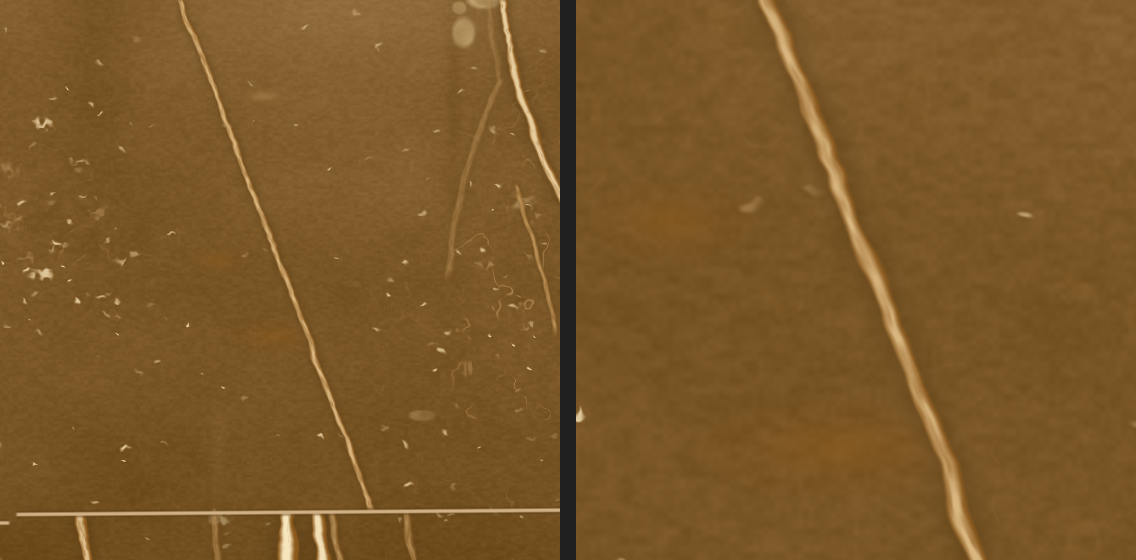
Left: the whole. Right: its middle third, enlarged.
A WebGL 2 fragment shader for this texture:

```glsl
#version 300 es
precision highp float;
// Polished brown stone slab with pale veins, flecks and a thin joint above a second slab.
uniform vec2 u_resolution;
out vec4 fragColor;

const vec3 DARK = vec3(0.435, 0.297, 0.105);
const vec3 LIGHT = vec3(0.55, 0.405, 0.215);
const vec3 RUST = vec3(0.57, 0.36, 0.11);
const vec3 SAND = vec3(0.81, 0.65, 0.42);
const vec3 CREAM = vec3(0.97, 0.90, 0.74);

float hash(vec2 p) {
  vec3 q = fract(vec3(p.xyx) * 0.1031);
  q += dot(q, q.yzx + 33.33);
  return fract((q.x + q.y) * q.z);
}

float noise(vec2 p) {
  vec2 i = floor(p), f = fract(p);
  f = f * f * (3.0 - 2.0 * f);
  return mix(mix(hash(i), hash(i + vec2(1, 0)), f.x),
             mix(hash(i + vec2(0, 1)), hash(i + vec2(1, 1)), f.x), f.y);
}

float fbm(vec2 p) {
  float sum = 0.0;
  for (float amp = 0.5; amp > 0.05; amp *= 0.5) {
    sum += amp * noise(p);
    p = p * 2.03 + 17.1;
  }
  return sum;
}

// Soft elliptical patch, 1 at the centre
float blob(vec2 p, vec2 centre, vec2 radius) {
  vec2 d = (p - centre) / radius;
  return exp(-dot(d, d));
}

// Filled ellipse with a softened rim
float pebble(vec2 p, vec2 centre, vec2 radius) {
  return 1.0 - smoothstep(0.7, 1.2, length((p - centre) / radius));
}

// Vein along x = curve.x + curve.y * s + curve.z * s^2, s measured down from span.x
vec3 paintVein(vec3 col, vec2 p, vec3 curve, vec2 span, float width, float glow) {
  float t = 1.0 - p.y, s = t - span.x, slope = curve.y + 2.0 * curve.z * s;
  float wobble = (noise(vec2(t * 28.0, curve.x * 91.0)) - 0.5) * 0.007
               + (noise(vec2(t * 110.0, curve.x * 57.0)) - 0.5) * 0.002;
  float d = (p.x - curve.x - curve.y * s - curve.z * s * s - wobble) / sqrt(1.0 + slope * slope);
  float ends = smoothstep(span.x - 0.006, span.x + 0.006, t)
             * (1.0 - smoothstep(span.y - 0.02, span.y + 0.004, t));
  float w = width * (0.7 + 0.6 * noise(vec2(t * 45.0, curve.x * 33.0)));
  float soft = 0.0014 + 0.5 / u_resolution.y;
  float body = 1.0 - smoothstep(w - soft, w + soft, abs(d));
  float core = 1.0 - smoothstep(w * 0.2, w * 0.75 + soft, abs(d + w * 0.15));
  float patchy = 0.45 + 0.75 * noise(vec2(t * 90.0, d * 400.0 + curve.x * 70.0));
  col = mix(col, DARK * 0.75, exp(-pow(d / (w * 2.0), 2.0)) * ends * min(glow, 1.0) * 0.5);
  col = mix(col, mix(LIGHT, RUST, min(glow, 1.0)), body * ends * min(glow * 1.2, 0.9));
  vec3 coreColour = mix(SAND, CREAM, clamp(glow - 0.6, 0.0, 1.0));
  return mix(col, coreColour, core * ends * min(glow * patchy * 1.1, 1.0));
}

// Ragged tilted flecks scattered on a grid; density is the chance per cell
float flecks(vec2 p, float cells, float density, float size) {
  vec2 q = p * cells, id = floor(q);
  q += (vec2(noise(p * 120.0), noise(p * 120.0 + 40.0)) - 0.5) * size * 1.5;
  float sum = 0.0;
  for (int k = 0; k < 9; k++) {
    vec2 cell = id + vec2(k % 3 - 1, k / 3 - 1);
    vec2 d = q - cell - vec2(hash(cell + 11.3), hash(cell + 27.7));
    float a = (hash(cell + 5.9) - 0.6) * 1.4;
    d = mat2(cos(a), -sin(a), sin(a), cos(a)) * d;
    float shape = 1.0 - smoothstep(0.2, 1.2, length(d * vec2(0.6, 1.3)) / (size * (0.5 + 0.8 * hash(cell + 71.0))));
    sum = max(sum, shape * step(hash(cell + cells), density) * (0.25 + 0.75 * hash(cell + 93.0)));
  }
  return sum;
}

void main() {
  vec2 p = gl_FragCoord.xy / u_resolution;
  // Ground: lighter toward the top, with clouds, faint bands and fine grain
  float tone = 0.06 + 0.58 * p.y + 0.6 * (fbm(p * vec2(4.0, 6.0)) - 0.47);
  tone += 0.35 * blob(p, vec2(0.6, 0.97), vec2(0.28, 0.3)) + 0.22 * blob(p, vec2(0.39, 0.2), vec2(0.014, 0.07));
  tone -= 0.35 * blob(p, vec2(0.17, 0.9), vec2(0.07, 0.2)) + 0.25 * blob(p, vec2(0.81, 0.85), vec2(0.015, 0.2));
  tone += 0.3 * (noise(p * vec2(110.0, 200.0)) - 0.5) + 0.2 * (noise(p * 300.0) - 0.5);
  // Flecks gather at the left, hairline threads and haze at the right
  float left = blob(p, vec2(0.1, 0.59), vec2(0.14, 0.13)), right = blob(p, vec2(0.92, 0.45), vec2(0.13, 0.3));
  tone += (0.6 * left + 0.5 * right) * (fbm(p * 40.0) - 0.42);
  vec3 col = mix(DARK, LIGHT, clamp(tone, -0.2, 1.25));
  // Stains and pale inclusions
  col = mix(col, RUST, 0.4 * blob(p, vec2(0.49, 0.4), vec2(0.045, 0.015)));
  col = mix(col, RUST, 0.4 * blob(p, vec2(0.39, 0.535), vec2(0.025, 0.012)));
  col = mix(col, SAND, 0.3 * blob(p, vec2(0.47, 0.828), vec2(0.025, 0.009)));
  float pale = max(pebble(p, vec2(0.828, 0.942), vec2(0.021, 0.027)), pebble(p, vec2(0.866, 1.0), vec2(0.032, 0.016)));
  pale = max(pale, 0.6 * pebble(p, vec2(0.82, 0.986), vec2(0.013, 0.012)));
  pale = max(pale, 0.45 * pebble(p, vec2(0.753, 0.258), vec2(0.025, 0.01)));
  col = mix(col, vec3(0.78, 0.67, 0.46), pale * (0.45 + 0.5 * noise(p * 50.0)));
  float fleck = max(flecks(p, 55.0, 0.03 + 0.2 * left + 0.1 * right, 0.28), flecks(p, 22.0, 0.01 + 0.36 * left, 0.27));
  col = mix(col, mix(SAND, CREAM, fleck), fleck * 0.9);
  float ridge = abs(fbm(p * vec2(13.0, 11.0) + 3.0) - 0.47);
  float thread = (1.0 - smoothstep(0.0, 0.018, ridge)) * smoothstep(0.4, 0.75, noise(p * 38.0));
  col = mix(col, SAND, thread * (0.04 + 0.5 * right + 0.25 * left));
  // Veins of the upper slab
  col = paintVein(col, p, vec3(0.320, 0.398, -0.024), vec2(0.0, 0.92), 0.005, 0.85);
  col = paintVein(col, p, vec3(0.901, 0.07, 0.64), vec2(0.0, 0.5), 0.0075, 1.2);
  col = paintVein(col, p, vec3(0.873, 0.13, 0.0), vec2(0.0, 0.16), 0.006, 0.22);
  col = paintVein(col, p, vec3(0.892, -0.42, 0.45), vec2(0.143, 0.5), 0.007, 0.3);
  col = paintVein(col, p, vec3(0.920, 0.35, -0.3), vec2(0.332, 0.6), 0.004, 0.6);
  // Lower slab with its veins
  vec3 lower = mix(mix(DARK, LIGHT, clamp(tone - 0.05, -0.2, 1.0)), CREAM, fleck * 0.5);
  vec2 span = vec2(0.9, 1.1);
  lower = paintVein(lower, p, vec3(0.136, 0.22, 0.0), span, 0.0085, 1.0);
  lower = paintVein(lower, p, vec3(0.381, 0.08, 0.0), span, 0.006, 0.4);
  lower = paintVein(lower, p, vec3(0.513, 0.02, 0.0), span, 0.0155, 1.6);
  lower = paintVein(lower, p, vec3(0.590, 0.16, 0.0), span, 0.007, 0.7);
  lower = paintVein(lower, p, vec3(0.563, 0.17, 0.0), span, 0.0125, 1.5);
  lower = paintVein(lower, p, vec3(0.724, 0.12, 0.0), span, 0.006, 0.5);
  // Joint, stepped down at the far left
  float edge = 1.0 / u_resolution.y, h = p.y - 0.081 - 0.008 * p.x + 0.015 * step(p.x, 0.023);
  col = mix(lower, col, smoothstep(-edge, edge, h));
  float seam = smoothstep(0.003, 0.01, abs(p.x - 0.023));
  col = mix(col, DARK * 0.75, 0.5 * seam * (1.0 - smoothstep(0.003, 0.009, abs(h))));
  col = mix(col, vec3(0.82, 0.69, 0.52), seam * (1.0 - smoothstep(0.001, 0.0035 + edge, abs(h))));
  fragColor = vec4(col, 1.0);
}
```
